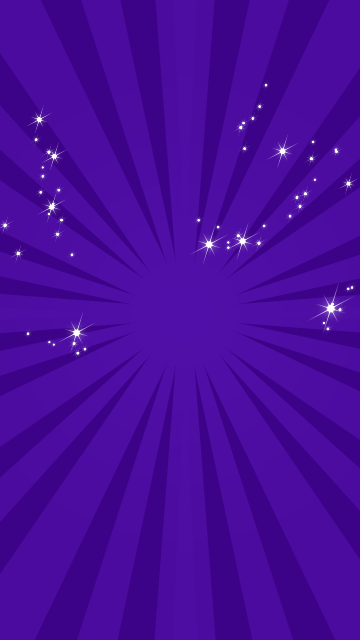
A Shadertoy shader for this background:

```glsl
// A violet sunburst: paired dark wedges open outward from a plain round centre,
// with white sparkles strewn over it. Wedges come from a folded polar repeat,
// small sparkles from jittered steps along trails, large ones from a short list.

const float TAU = 6.2831853;
const vec2 BURST_CENTRE = vec2(0.514, 0.510);
const vec3 VIOLET = vec3(0.293, 0.044, 0.62);
const vec3 DEEP_VIOLET = vec3(0.237, 0.008, 0.532);
const vec3 GLOW_VIOLET = vec3(0.314, 0.06, 0.658);

// Trails run from xy to zw, in canvas widths from the burst centre.
const vec4 TRAILS[8] = vec4[8](
    vec4(-0.41, 0.50, -0.335, 0.157), vec4(-0.43, -0.075, -0.243, -0.09),
    vec4(0.095, 0.171, 0.25, 0.24), vec4(0.28, 0.25, 0.36, 0.38),
    vec4(0.215, 0.627, 0.148, 0.45), vec4(0.32, 0.45, 0.447, 0.468),
    vec4(0.045, 0.28, 0.08, 0.24), vec4(0.465, 0.106, 0.366, -0.067));

// Large sparkles: position and core radius.
const vec3 BRIGHT_STARS[11] = vec3[11](
    vec3(-0.405, 0.539, 0.009), vec3(-0.363, 0.437, 0.009),
    vec3(-0.370, 0.296, 0.010), vec3(-0.301, -0.053, 0.013),
    vec3(0.067, 0.192, 0.013), vec3(0.160, 0.201, 0.012),
    vec3(0.271, 0.451, 0.011), vec3(0.405, 0.014, 0.016),
    vec3(0.454, 0.361, 0.007), vec3(-0.500, 0.245, 0.006),
    vec3(-0.463, 0.167, 0.006));

float hash(vec2 p) {
    return fract(sin(dot(p, vec2(127.1, 311.7))) * 43758.5453);
}

// Bright core, soft halo and eight thin spikes of uneven length.
float sparkle(vec2 p, float core, float pixel) {
    float d = length(p);
    if (d > core * 6.0) return 0.0;
    float angle = atan(p.y, p.x + 1e-6) + 0.3;
    float disc = 1.0 - smoothstep(core * 0.3, core * 0.8 + pixel * 0.5, d);
    float halo = 0.3 * exp(-d * d / (core * core * 1.8));
    float reach = core * (3.8 + 1.4 * cos(2.0 * angle - 2.4));
    float across = abs(sin(4.0 * angle)) * d * 0.25;
    float spike = 1.0 - smoothstep(0.0, core * 0.09 + pixel * 0.45, across);
    spike *= 0.8 * smoothstep(0.002, 0.009, core);
    return min(disc + halo + spike * max(0.0, 1.0 - d / reach), 1.0);
}

// Small sparkles at even steps along a line, nudged and sized at random.
float sparkleTrail(vec2 p, vec4 trail, float spacing, float pixel) {
    int count = int(length(trail.zw - trail.xy) / spacing) + 1;
    float light = 0.0;
    for (int i = 0; i < count; i++) {
        vec2 seed = trail.xy * 17.0 + float(i);
        vec2 nudge = vec2(hash(seed), hash(seed + 5.3)) - 0.5;
        vec2 place = mix(trail.xy, trail.zw, (float(i) + 0.5) / float(count));
        float core = mix(0.0032, 0.0054, hash(seed + 9.1));
        light = max(light, sparkle(p - place - nudge * 0.05, core, pixel));
    }
    return light;
}

// Angle from the middle of the nearest of count equal sectors.
float foldAngle(float angle, float count) {
    float sector = TAU / count;
    return abs(mod(angle, sector) - 0.5 * sector);
}

// Cover of the dark wedges; the two of a pair spread apart outward.
float wedgePairs(float angle, float r, float pairCount, float innerRadius, float pixel) {
    float inward = innerRadius / max(r, 1e-4);
    float spread = radians(6.8 - 1.8 * inward);
    float halfWidth = radians(3.8) * (1.0 - inward);
    float offset = abs(foldAngle(angle, pairCount) - spread);
    return smoothstep(-pixel, pixel, (halfWidth - offset) * r);
}

// Cover of the pale bands along the axes.
float axisBands(float angle, float r, float innerRadius, float pixel) {
    float offset = foldAngle(angle + TAU / 8.0, 4.0);
    float halfWidth = radians(2.6) * (1.0 - innerRadius / max(r, 1e-4));
    return smoothstep(-pixel, pixel, (halfWidth - offset) * r);
}

void mainImage(out vec4 fragColor, in vec2 fragCoord) {
    vec2 p = (fragCoord - BURST_CENTRE * iResolution.xy) / iResolution.x;
    float pixel = 1.0 / iResolution.x;
    float r = length(p);
    float angle = atan(p.x, p.y + 1e-6);

    // Background glow and rays
    vec3 color = mix(GLOW_VIOLET, VIOLET, smoothstep(0.0, 0.75, r));
    color = mix(color, DEEP_VIOLET, wedgePairs(angle, r, 12.0, 0.155, pixel * 0.7));
    color = mix(color, GLOW_VIOLET, 0.5 * axisBands(angle, r, 0.155, pixel * 0.7));

    // Sparkles
    float light = 0.0;
    for (int i = 0; i < TRAILS.length(); i++)
        light = max(light, sparkleTrail(p, TRAILS[i], 0.034, pixel));
    for (int i = 0; i < BRIGHT_STARS.length(); i++)
        light = max(light, sparkle(p - BRIGHT_STARS[i].xy, BRIGHT_STARS[i].z, pixel));

    fragColor = vec4(mix(color, vec3(1.0), light), 1.0);
}
```
